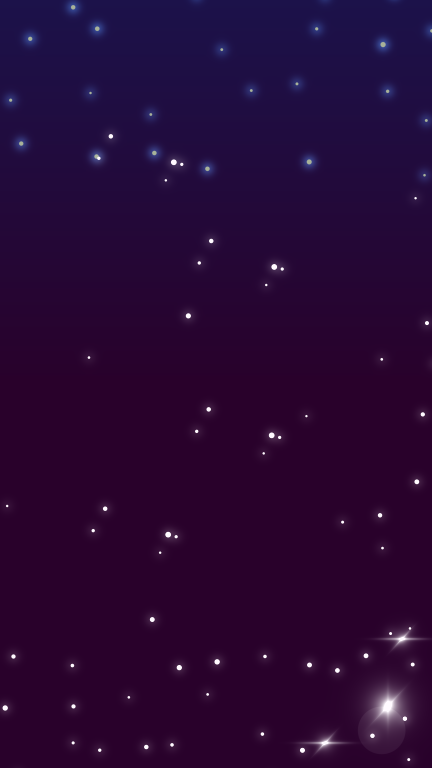
A Shadertoy shader for this background:

```glsl
// Night sky fading from indigo to deep plum, with teal stars high up, white
// stars scattered low and right, an arc of small constellations, and flares.
// Positions are in canvas heights; scattered stars come from a jittered grid.

const vec3 SKY_TOP     = vec3(0.108, 0.070, 0.290);
const vec3 SKY_LOW     = vec3(0.160, 0.004, 0.168);
const float FADE_END   = 0.50;
const vec3 WHITE       = vec3(1.0, 0.98, 1.0);
const vec3 TEAL_CORE   = vec3(0.66, 0.70, 0.60);
const vec3 TEAL_HALO   = vec3(0.17, 0.36, 0.50);
const float TEAL_CELL  = 0.075;
const float WHITE_CELL = 0.052;
const float HALO_SIZE  = 0.009;
const vec2 ARC_CENTER  = vec2(0.105, 0.581);
const vec2 ARC_RADIUS  = vec2(0.188, 0.247);
const float ARC_START  = 1.36;
const float ARC_STEP   = 0.92;
const vec2 FLARE_HIGH  = vec2(0.5234, 0.1680);
const vec2 FLARE_LOW   = vec2(0.4232, 0.0326);
const vec2 FLARE_MAIN  = vec2(0.5052, 0.0807);
const vec2 GHOST_POS   = vec2(0.497, 0.049);
const float GHOST_SIZE = 0.031;
const vec2 DIAGONAL    = vec2(0.68, 0.733);

vec3 hash3(vec2 p) {
    vec3 h = fract(p.xyx * vec3(0.1031, 0.1030, 0.0973));
    h += dot(h, h.yxz + 33.33);
    return fract((h.xxy + h.yzz) * h.zyx);
}

float disc(vec2 q, float radius) {
    float pixel = 1.0 / iResolution.y;
    return 1.0 - smoothstep(radius - 0.7 * pixel, radius + 0.7 * pixel, length(q));
}

// x: solid core, y: soft halo
vec2 star(vec2 q, float radius) {
    float d = length(q) / HALO_SIZE;
    return vec2(disc(q, radius), exp(-d * d) * radius / 0.0035);
}

float whiteStar(vec2 q, float radius) {
    vec2 s = star(q, radius);
    return s.x + 0.15 * s.y;
}

float tealDensity(vec2 p) {
    return 0.75 * smoothstep(0.69, 0.85, p.y);
}

float whiteDensity(vec2 p) {
    float bottom = 1.0 - smoothstep(0.14, 0.22, p.y);
    float right = smoothstep(0.43, 0.50, p.x) * (1.0 - smoothstep(0.65, 0.90, p.y));
    return 0.03 + 0.55 * max(bottom, 0.65 * right);
}

// One possible star per grid cell, kept according to the local density
vec2 scatter(vec2 p, float cell, bool teal) {
    vec2 light = vec2(0.0);
    vec2 home = floor(p / cell);
    for (int j = -1; j <= 1; j++)
    for (int i = -1; i <= 1; i++) {
        vec2 id = home + vec2(i, j);
        vec3 h = hash3(id + (teal ? 71.0 : 19.0));
        vec2 center = (id + 0.12 + 0.76 * h.xy) * cell;
        float density = teal ? tealDensity(center) : whiteDensity(center);
        vec3 pick = hash3(id + 143.0);
        if (pick.x < density) light += star(p - center, mix(0.0013, 0.0034, h.z));
    }
    return light;
}

// A pair of stars with a trio to its lower right
float constellation(vec2 q) {
    return whiteStar(q, 0.0028)
         + whiteStar(q - vec2(-0.0156, -0.0286), 0.0021)
         + whiteStar(q - vec2( 0.0820, -0.0338), 0.0036)
         + whiteStar(q - vec2( 0.0924, -0.0365), 0.0020)
         + whiteStar(q - vec2( 0.0716, -0.0573), 0.0015);
}

float ray(vec2 q, vec2 dir, float reach, float width) {
    float along = dot(q, dir) / reach;
    float across = abs(dot(q, vec2(-dir.y, dir.x))) / width;
    return exp(-along * along - across);
}

float streakFlare(vec2 q) {
    return 0.75 * ray(q, vec2(1.0, 0.0), 0.026, 0.0013)
         + 0.55 * ray(q, DIAGONAL, 0.015, 0.0018)
         + 0.75 * exp(-length(q) / 0.006);
}

float roundFlare(vec2 q) {
    return 1.25 * exp(-length(q) / 0.0125)
         + 0.35 * ray(q, DIAGONAL, 0.024, 0.0025)
         + 0.25 * ray(q, vec2(0.0, 1.0), 0.024, 0.0025);
}

void mainImage(out vec4 fragColor, in vec2 fragCoord) {
    vec2 p = fragCoord / iResolution.y;
    vec3 color = mix(SKY_LOW, SKY_TOP, clamp((p.y - FADE_END) / (1.0 - FADE_END), 0.0, 1.0));

    // Teal stars
    vec2 teal = scatter(p, TEAL_CELL, true);
    color += TEAL_HALO * 0.75 * teal.y;
    color = mix(color, TEAL_CORE, min(teal.x, 1.0));

    // White stars and the arc of constellations
    vec2 loose = scatter(p, WHITE_CELL, false);
    float light = loose.x + 0.15 * loose.y;
    for (int i = 0; i < 4; i++) {
        float angle = ARC_START - ARC_STEP * float(i);
        light += constellation(p - ARC_CENTER - ARC_RADIUS * vec2(cos(angle), sin(angle)));
    }

    // Flares and the faint lens ghost
    light += streakFlare(p - FLARE_HIGH) + streakFlare(p - FLARE_LOW);
    light += roundFlare(p - FLARE_MAIN) + 0.06 * disc(p - GHOST_POS, GHOST_SIZE);

    fragColor = vec4(mix(color, WHITE, clamp(light, 0.0, 1.0)), 1.0);
}
```
